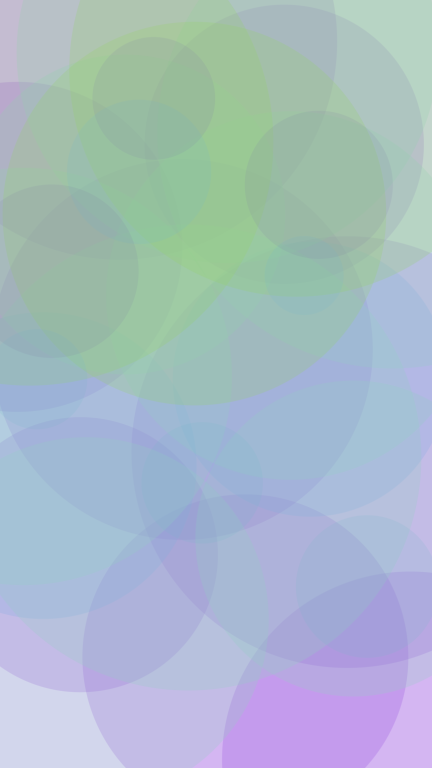
This background is drawn by a Shadertoy shader. Its source:

```glsl
// Overlapping translucent discs: violet below, teal in the middle, green above.
#define PAPER  vec3(0.91, 0.85, 0.98)
#define VIOLET vec4(0.59, 0.30, 0.86, 0.25)
#define BLUE   vec4(0.40, 0.60, 0.92, 0.20)
#define TEAL   vec4(0.57, 0.81, 0.76, 0.25)
#define GREEN  vec4(0.58, 0.82, 0.40, 0.24)
#define AQUA   vec4(0.45, 0.72, 0.78, 0.16)
#define SLATE  vec4(0.50, 0.50, 0.65, 0.15)
#define X_STEP 0.618
#define R_STEP 0.755

// Blends a family of discs over the base colour. Lengths are in canvas widths.
// Heights climb evenly through ySpan; low-discrepancy steps spread x and radius.
vec3 layDiscs(vec3 base, vec2 p, int count, vec2 ySpan, vec2 rSpan, float seed, vec4 tint) {
    float edge = 0.75 / iResolution.x;
    for (int i = 0; i < count; i++) {
        float k = float(i);
        vec2 center = vec2(fract(seed + k * X_STEP),
                           mix(ySpan.x, ySpan.y, (k + 0.5) / float(count)));
        float radius = mix(rSpan.x, rSpan.y, fract(seed * 7.0 + k * R_STEP));
        float dist = length(p - center) - radius;
        float cover = 1.0 - smoothstep(-edge, edge, dist);
        base = mix(base, tint.rgb, tint.a * cover);
    }
    return base;
}

void mainImage(out vec4 fragColor, in vec2 fragCoord) {
    vec2 p = fragCoord / iResolution.x;
    vec3 color = PAPER;

    // Large washes
    color = layDiscs(color, p, 8, vec2(-0.10, 1.80), vec2(0.28, 0.52), 0.95, VIOLET);
    color = layDiscs(color, p, 2, vec2(0.60, 1.00), vec2(0.25, 0.40), 0.10, BLUE);
    color = layDiscs(color, p, 8, vec2(0.25, 1.75), vec2(0.33, 0.56), 0.20, TEAL);
    color = layDiscs(color, p, 3, vec2(1.20, 1.70), vec2(0.42, 0.58), 0.45, GREEN);

    // Small accents
    color = layDiscs(color, p, 5, vec2(0.30, 1.50), vec2(0.07, 0.17), 0.85, AQUA);
    color = layDiscs(color, p, 3, vec2(1.05, 1.65), vec2(0.10, 0.22), 0.12, SLATE);

    fragColor = vec4(color, 1.0);
}
```
